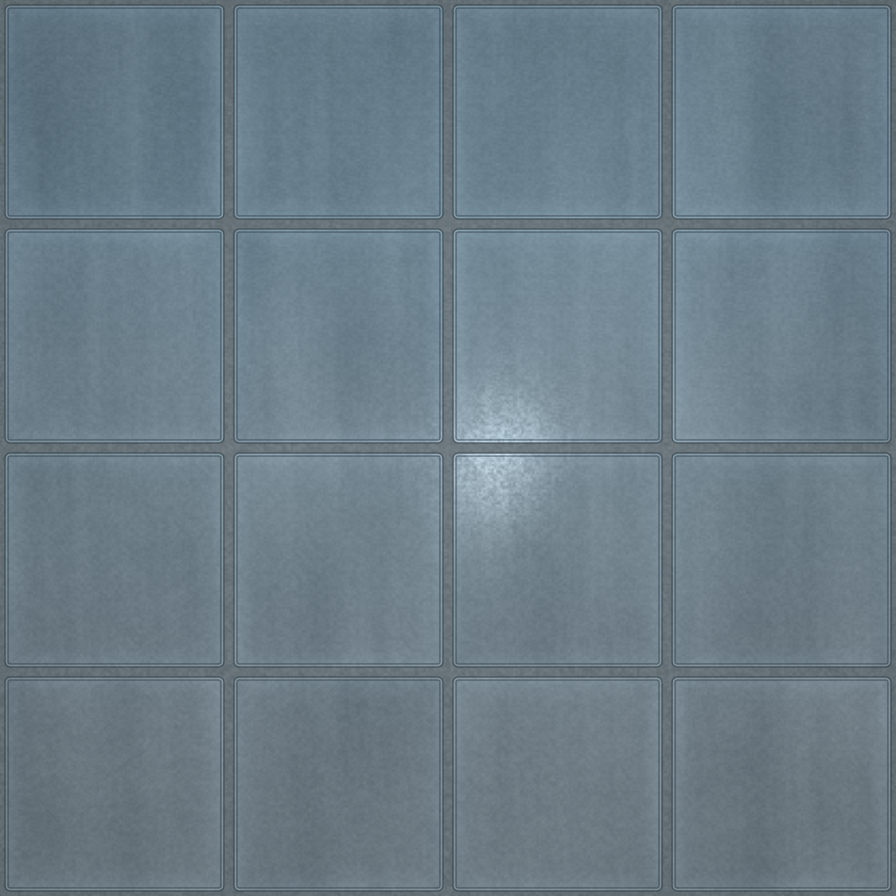
This pattern is drawn by a WebGL 1 fragment shader. Its source:

```glsl
precision highp float;

uniform vec2 u_resolution;

const float TILES = 4.0;
const float COLUMN_SHIFT = 0.0055;   // widens the outer columns
const float GROUT_HALF = 0.0056;
const float CORNER_RADIUS = 0.006;
const float LINE_WIDTH = 0.0009;
const float BEVEL_GAP = 0.0034;      // spacing of the two dark rim lines
const float RIM_GLOW = 0.010;
const float TONE_VARIATION = 0.035;
const float STREAK_STRENGTH = 0.075;
const float GRAIN_STRENGTH = 0.028;
const vec2 LIGHT_CENTER = vec2(0.557, 0.487);
const vec2 LIGHT_SIZE = vec2(0.058, 0.068);
const vec3 TILE_LOW = vec3(0.405, 0.457, 0.490);
const vec3 TILE_HIGH = vec3(0.405, 0.488, 0.540);
const vec3 GROUT_COLOR = vec3(0.395, 0.440, 0.462);
const vec3 LINE_COLOR = vec3(0.205, 0.255, 0.285);
const vec3 LIGHT_COLOR = vec3(0.96, 1.0, 1.0);
const float TAU = 6.2831853;

float hash(vec2 p) {
  return fract(sin(dot(p, vec2(127.1, 311.7))) * 43758.5453);
}

float noise(vec2 p) {
  vec2 i = floor(p);
  vec2 f = fract(p);
  f = f * f * (3.0 - 2.0 * f);
  return mix(mix(hash(i), hash(i + vec2(1.0, 0.0)), f.x),
             mix(hash(i + vec2(0.0, 1.0)), hash(i + 1.0), f.x), f.y);
}

float fbm(vec2 p) {
  float sum = 0.0;
  float amplitude = 0.5;
  for (int i = 0; i < 4; i++) {
    sum += amplitude * noise(p);
    p = p * 2.03 + 17.3;
    amplitude *= 0.5;
  }
  return sum;
}

// Position of the grout line with the given index on each axis
vec2 groutLine(vec2 index) {
  vec2 p = index / TILES;
  return p + vec2(COLUMN_SHIFT * sin(TAU * p.x), 0.0);
}

// Distance into a rounded tile: positive inside, negative in the grout
float tileDepth(vec2 p, vec2 halfSize) {
  vec2 q = abs(p) - halfSize + CORNER_RADIUS;
  return CORNER_RADIUS - length(max(q, 0.0)) - min(max(q.x, q.y), 0.0);
}

float band(float d, float width) {
  float x = d / width;
  return exp(-x * x);
}

float spot(vec2 p, vec2 size) {
  vec2 q = p / size;
  return exp(-dot(q, q));
}

void main() {
  vec2 uv = gl_FragCoord.xy / u_resolution;
  float pixel = 1.0 / min(u_resolution.x, u_resolution.y);

  // Tile grid
  vec2 warped = uv - vec2(COLUMN_SHIFT * sin(TAU * uv.x), 0.0);
  vec2 cell = floor(warped * TILES);
  cell += step(groutLine(cell + 1.0), uv) - step(uv, groutLine(cell));
  vec2 low = groutLine(cell);
  vec2 high = groutLine(cell + 1.0);
  vec2 local = uv - 0.5 * (low + high);
  float depth = tileDepth(local, 0.5 * (high - low) - GROUT_HALF);
  float inside = smoothstep(-0.7 * pixel, 0.7 * pixel, depth);

  // Glaze: tone per tile, vertical streaks and soft clouds
  float seed = hash(cell + 3.7);
  vec2 offset = vec2(seed * 91.0, hash(cell + 8.1) * 57.0);
  float streak = 0.65 * noise(uv * vec2(17.0, 2.2) + offset)
               + 0.35 * noise(uv * vec2(58.0, 3.5) + offset * 1.7);
  float cloud = fbm(uv * 9.0 + offset);
  vec3 glaze = mix(TILE_LOW, TILE_HIGH, smoothstep(0.1, 0.85, uv.y));
  glaze += TONE_VARIATION * (seed - 0.5);
  glaze += STREAK_STRENGTH * (streak - 0.5) + 0.05 * (cloud - 0.47);

  // Fine grain and pale specks
  float grain = noise(uv * 420.0) + noise(uv * 230.0 + 9.0) - 1.0;
  float speck = smoothstep(0.84, 1.0, noise(uv * 310.0 + 40.0));
  glaze += GRAIN_STRENGTH * grain + 0.022 * speck;

  // Pale rim inside the tile edge
  float rim = exp(-max(depth - BEVEL_GAP, 0.0) / RIM_GLOW);
  glaze += rim * vec3(0.045, 0.055, 0.060);

  // Reflected light, broken up by the surface
  float broad = spot(uv - vec2(0.53, 0.53), vec2(0.36, 0.30));
  vec2 tilt = 0.018 * (vec2(seed, hash(cell + 5.3)) - 0.5);
  float sheen = spot(uv - LIGHT_CENTER - tilt, LIGHT_SIZE);
  glaze += LIGHT_COLOR * (0.055 * broad + sheen * (0.165 + 0.11 * grain));

  // Grout and the double line around each tile
  vec3 grout = GROUT_COLOR + 0.045 * grain + 0.03 * broad;
  vec3 color = mix(grout, glaze, inside);
  float width = max(LINE_WIDTH, 0.6 * pixel);
  float lines = 0.70 * band(depth, width)
              + 0.60 * band(depth - BEVEL_GAP, width);
  color = mix(color, LINE_COLOR, min(lines, 1.0));
  color += 0.05 * band(depth - 0.5 * BEVEL_GAP, width);

  // Darker toward the corners
  vec2 centered = uv - 0.5;
  color *= 1.025 - 0.16 * dot(centered, centered);
  gl_FragColor = vec4(clamp(color, 0.0, 1.0), 1.0);
}
```
